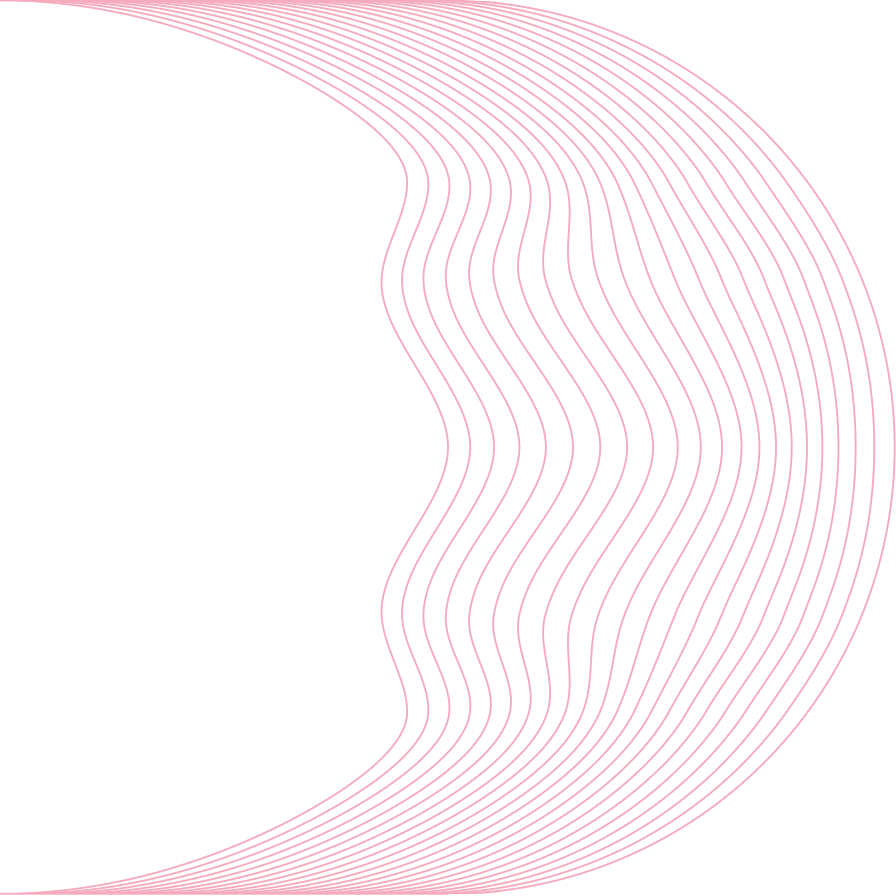
A Shadertoy shader for this background:

```glsl
// Fine pink contour lines morphing from a wavy inner edge to an outer half circle.

const float PI = 3.14159265;
const float RADIUS = 0.4985;
const int LINES = 22;

// Wavy inner edge: x as a function of height above or below the axis.
float innerEdge(float h) {
    float wave = 0.5 - 0.0742 * smoothstep(0.0, 0.184, h)
                     + 0.0286 * smoothstep(0.184, 0.2955, h);
    float s = sqrt(clamp((RADIUS - h) / (RADIUS - 0.2955), 0.0, 1.0));
    float shoulder = 0.4544 * (1.125 * s - 0.125 * pow(s, 9.0));
    return h < 0.2955 ? wave : shoulder;
}

// Contour t runs from the inner edge (0) to the half circle (1).
float contour(float h, float t) {
    float circle = 0.5 + sqrt(max(RADIUS * RADIUS - h * h, 0.0));
    float bulge = 0.045 * (1.0 - smoothstep(0.0, 0.3255, h));
    float skew = -0.0104 * smoothstep(0.0, 0.156, h)
               + 0.0182 * smoothstep(0.189, 0.2955, h)
               - 0.0078 * smoothstep(0.32, RADIUS, h);
    float s = sin(PI * t);
    return mix(innerEdge(h), circle, t) + bulge * s * s + skew * sin(2.0 * PI * t);
}

float stroke(float dist, float pixel) {
    return clamp(0.5 + (0.00105 - dist) / pixel, 0.0, 1.0);
}

void mainImage(out vec4 fragColor, in vec2 fragCoord) {
    vec2 uv = fragCoord / iResolution.xy;
    float pixel = 1.0 / min(iResolution.x, iResolution.y);
    float h = abs(uv.y - 0.501);

    // Straight rims where all contours meet.
    float gap = 1.0 - stroke(length(vec2(max(uv.x - 0.5, 0.0), h - RADIUS)), pixel);

    // Contours, with the horizontal offset corrected by the local slope.
    for (int i = 0; i < LINES; i++) {
        float t = float(i) / float(LINES - 1);
        float e = 0.0007;
        float slope = (contour(h + e, t) - contour(abs(h - e), t)) / (2.0 * e);
        float dist = abs(uv.x - contour(h, t)) / sqrt(1.0 + slope * slope);
        gap *= 1.0 - stroke(dist, pixel) * step(h, RADIUS);
    }

    vec3 pink = vec3(0.96, 0.67, 0.74);
    fragColor = vec4(mix(pink, vec3(1.0), gap), 1.0);
}
```
